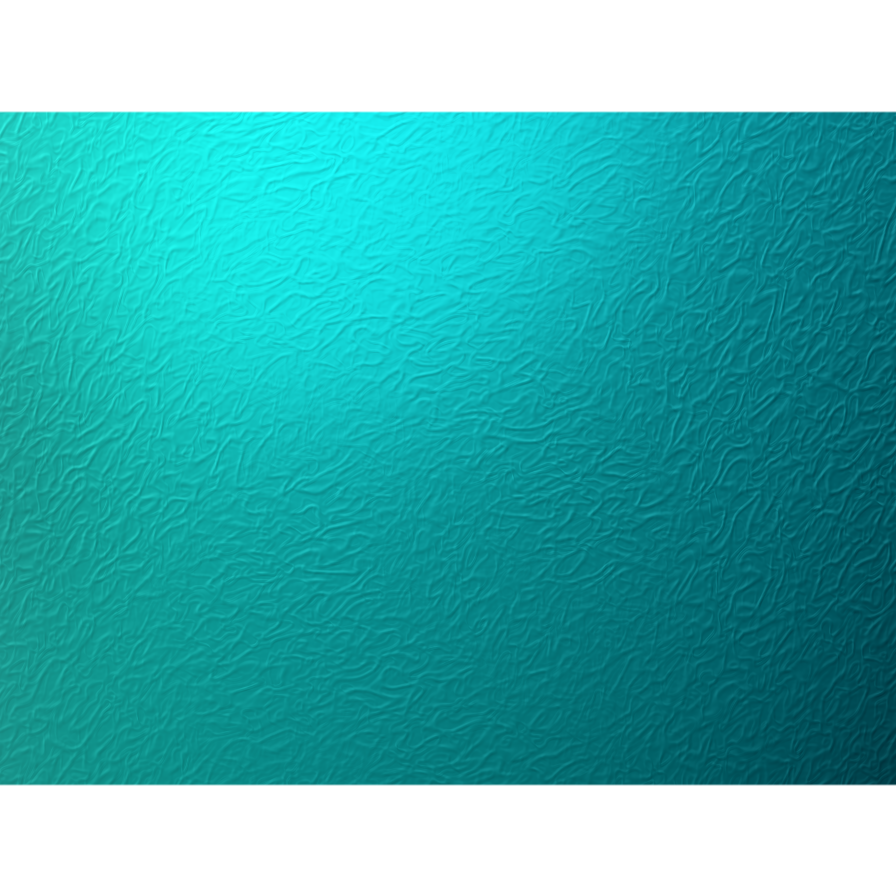
Give the GLSL for this texture, as a three.js fragment shader.

```glsl
varying vec2 vUv;

#define GRAIN 78.0         // creases per canvas width, across the grain
#define STRETCH 0.5        // frequency along the grain relative to across
#define CREASE_WIDTH 0.23
#define RELIEF 0.15
#define RELIEF_STEP 0.0017
#define LIGHT_DIR vec2(-0.5, 0.86)
#define PANEL_BOTTOM 0.124
#define PANEL_TOP 0.875
#define EDGE_SOFTNESS 0.0016

float hash(vec2 p) {
  return fract(sin(dot(p, vec2(127.1, 311.7))) * 43758.5453);
}

vec2 latticeGradient(vec2 cell) {
  float a = 6.2832 * hash(cell);
  return vec2(cos(a), sin(a));
}

// Gradient noise, centred on zero
float noise(vec2 p) {
  vec2 i = floor(p), f = fract(p);
  vec2 u = f * f * f * (f * (f * 6.0 - 15.0) + 10.0);
  vec2 e = vec2(1.0, 0.0);
  float low = mix(dot(latticeGradient(i), f),
                  dot(latticeGradient(i + e), f - e), u.x);
  float high = mix(dot(latticeGradient(i + e.yx), f - e.yx),
                   dot(latticeGradient(i + 1.0), f - 1.0), u.x);
  return mix(low, high, u.y);
}

float ridge(float n) {
  return 1.0 - smoothstep(0.0, CREASE_WIDTH, abs(n));
}

// Branching creases running along one direction
float creases(vec2 p, float angle) {
  float c = cos(angle), s = sin(angle);
  vec2 q = mat2(c, -s, s, c) * p * GRAIN * vec2(STRETCH, 1.0);
  q += 0.7 * vec2(noise(q * 0.6 + 17.0), noise(q * 0.6 + 43.0));
  float coarse = ridge(noise(q * 0.8));
  float fine = ridge(noise(q * vec2(1.6, 1.3) + 71.0));
  float patches = smoothstep(-0.25, 0.25, noise(q * 0.35 + 29.0));
  return coarse * mix(0.45, 0.85, patches) + fine * mix(0.5, 0.25, patches);
}

// Leather surface: shallow grain in the middle, steeper at the sides
float leatherHeight(vec2 p) {
  float sides = smoothstep(0.3, 0.05, p.x) + smoothstep(0.55, 0.95, p.x);
  float steepness = smoothstep(0.2, 0.8, sides + 0.3 + 0.9 * noise(p * 5.0));
  float shallow = creases(p, 0.35);
  float steep = creases(p + 3.0, 0.95);
  float pores = 0.16 * noise(p * GRAIN * 2.2);
  return mix(shallow, steep, steepness) + pores;
}

// Soft highlight in the upper middle
float highlight(vec2 p) {
  vec2 d = p - vec2(0.40, 0.79);
  d.x -= 0.25 * d.y;
  return exp(-pow(length(d / vec2(0.34, 0.29)), 3.0));
}

// Overall brightness, falling towards the lower right
float sheen(vec2 p, float glow) {
  float height = (p.y - PANEL_BOTTOM) / (PANEL_TOP - PANEL_BOTTOM);
  float base = 0.58 - 0.1 * p.x - 0.24 * p.x * p.x + 0.22 * height;
  vec2 shade = vec2(p.x / 0.14, (p.y - 0.55) / 0.25);
  return base + 0.22 * glow - 0.1 * exp(-dot(shade, shade));
}

vec3 teal(float level, vec2 p) {
  float leftTint = 0.06 * exp(-p.x * 7.0);
  float red = max(0.0, 0.15 * (level - 0.35)) + leftTint;
  float blue = level * mix(0.94, 1.01, smoothstep(0.0, 0.5, p.x))
             + 0.035 * smoothstep(0.4, 1.0, p.x);
  return vec3(red, level, blue);
}

void main() {
  vec2 p = vUv;
  float glow = highlight(p);
  float level = sheen(p, glow);

  // Emboss: lit flanks show on dark areas, shadowed flanks on bright ones
  vec2 offset = LIGHT_DIR * RELIEF_STEP;
  float slope = leatherHeight(p - offset) - leatherHeight(p + offset);
  float lit = max(slope, 0.0) * mix(1.0, 0.4, glow);
  float shadowed = min(slope, 0.0) * mix(0.65, 0.9, glow);
  float strength = RELIEF * mix(0.6, 1.0, smoothstep(0.15, 0.55, p.y));
  float relief = strength * (lit + shadowed);
  vec3 leather = teal(level + relief, p) + vec3(0.35, 0.0, 0.0) * max(relief, 0.0);

  // White bands above and below the panel
  float panel = smoothstep(-EDGE_SOFTNESS, EDGE_SOFTNESS, p.y - PANEL_BOTTOM)
              * smoothstep(-EDGE_SOFTNESS, EDGE_SOFTNESS, PANEL_TOP - p.y);
  gl_FragColor = vec4(mix(vec3(1.0), clamp(leather, 0.0, 1.0), panel), 1.0);
}
```
